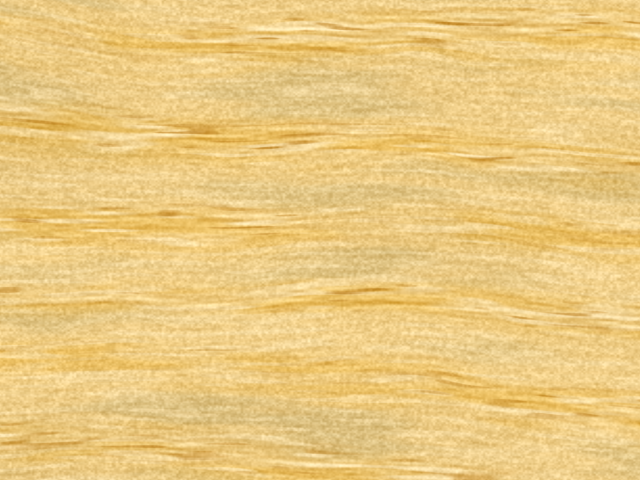
A Shadertoy shader for this texture:

```glsl
// Pale yellow wood with nearly horizontal grain. A gently warped height gives
// irregular growth rings; each ring has a rough golden band of short fibres and
// cracks that fades downward into smooth, finely speckled khaki wood.

const vec3 KHAKI = vec3(0.875, 0.765, 0.510);
const vec3 STRAW = vec3(0.935, 0.805, 0.530);
const vec3 HONEY = vec3(0.905, 0.725, 0.335);
const vec3 CREAM = vec3(0.970, 0.870, 0.650);
const vec3 CRACK = vec3(0.740, 0.500, 0.120);

// Integer hash of a lattice cell, 0 to 1
float hash(ivec2 cell) {
    uint h = uint(cell.x) * 1597334677u ^ uint(cell.y) * 3812015801u;
    h = (h ^ (h >> 16)) * 2246822519u;
    h = (h ^ (h >> 13)) * 3266489917u;
    return float((h ^ (h >> 16)) >> 8) / 16777216.0;
}

// Smooth noise along one row, shifted so that fibre ends do not line up
float rowNoise(float x, int row) {
    x += 37.0 * hash(ivec2(row, 911));
    int i = int(floor(x));
    float f = fract(x);
    return mix(hash(ivec2(i, row)), hash(ivec2(i + 1, row)), f * f * (3.0 - 2.0 * f));
}

// Fibre noise: staggered rows blended vertically
float fibres(vec2 p) {
    int row = int(floor(p.y));
    float f = fract(p.y);
    return mix(rowNoise(p.x, row), rowNoise(p.x, row + 1), f * f * (3.0 - 2.0 * f));
}

// Ordinary value noise for broad tones and speckles
float noise(vec2 p) {
    ivec2 i = ivec2(floor(p));
    vec2 f = fract(p);
    f = f * f * (3.0 - 2.0 * f);
    float low = mix(hash(i), hash(i + ivec2(1, 0)), f.x);
    float high = mix(hash(i + ivec2(0, 1)), hash(i + ivec2(1, 1)), f.x);
    return mix(low, high, f.y);
}

// Height along the grain: a slight tilt, slow waves and small wobbles
float grainHeight(vec2 p) {
    float wave = 0.085 * (noise(p * vec2(2.0, 1.7) + 4.3) - 0.5);
    float wobble = 0.010 * (noise(p * vec2(8.0, 9.0) + 17.0) - 0.5);
    return p.y + 0.035 * p.x + wave + wobble;
}

// Surface height of the fibres, for raking light
float relief(vec2 g) {
    return 0.6 * fibres(g * vec2(11.0, 100.0)) + 0.4 * fibres(g * vec2(26.0, 175.0) + 50.0);
}

vec3 wood(vec2 p) {
    vec2 g = vec2(p.x, grainHeight(p));

    // Growth rings: rough band in the middle, warm tone trailing below it
    float ring = g.y * 5.3 + 0.8 * noise(vec2(p.x * 0.8, g.y * 4.0) + 8.0);
    float phase = fract(ring);
    float patches = smoothstep(0.2, 0.7, noise(vec2(p.x * 4.0, g.y * 16.0) + 31.0));
    float band = smoothstep(0.25, 0.48, phase) * (1.0 - smoothstep(0.58, 0.88, phase));
    band *= mix(0.3, 1.0, patches);
    float warm = smoothstep(0.02, 0.50, phase) * (1.0 - smoothstep(0.54, 0.90, phase));

    // Broad tones, streaked along the grain
    float cloud = noise(g * vec2(3.0, 13.0) + 71.0);
    float tone = 0.5 * cloud + 0.5 * fibres(g * vec2(5.0, 45.0) + 23.0);
    vec3 col = mix(KHAKI, STRAW, smoothstep(0.25, 0.60, tone + 0.22 * warm - 0.03));
    float honey = smoothstep(0.35, 0.72, fibres(g * vec2(4.5, 40.0) + 90.0) + 0.1 * band);
    col = mix(col, HONEY, warm * (0.18 + 0.62 * honey));
    col += 0.045 * (noise(g * vec2(2.2, 8.0) + 200.0) - 0.5);

    // Light fibres everywhere, strongest in the bands
    float light = smoothstep(0.52, 0.84, fibres(g * vec2(8.0, 105.0) + 140.0));
    col = mix(col, CREAM, light * (0.50 + 0.35 * band));

    // Short thin cracks and raking light, strongest inside the bands
    float crack = smoothstep(0.68, 0.92, fibres(g * vec2(12.0, 125.0) + 260.0));
    col = mix(col, CRACK, crack * band * 0.60);
    float slope = relief(g) - relief(g - vec2(0.0, 0.006));
    col += slope * (0.085 + 0.17 * band) * vec3(0.6, 0.9, 1.3);

    // Fine pores, clearest on the smooth wood
    float pores = noise(p * vec2(135.0, 170.0)) + noise(p * vec2(230.0, 270.0) + 9.0) - 1.0;
    return col + pores * mix(0.095, 0.06, band) * vec3(0.85, 0.95, 1.15);
}

void mainImage(out vec4 fragColor, in vec2 fragCoord) {
    // Four samples per pixel smooth the finest fibres
    vec3 sum = vec3(0.0);
    for (int i = 0; i < 4; i++) {
        vec2 offset = vec2(i % 2, i / 2) * 0.5 - 0.25;
        sum += wood((fragCoord + offset) / iResolution.y);
    }
    fragColor = vec4(clamp(sum / 4.0, 0.0, 1.0), 1.0);
}
```
